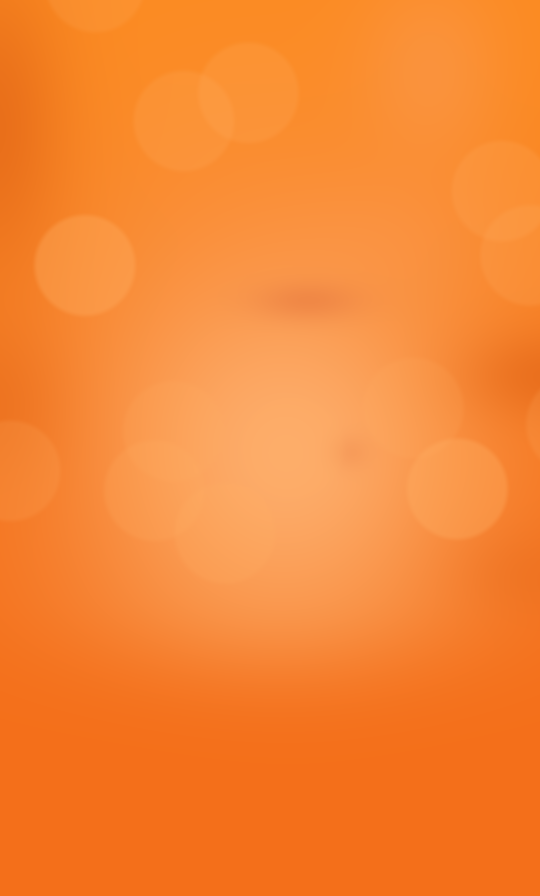
A WebGL 1 fragment shader for this background:

```glsl
precision highp float;

uniform vec2 u_resolution;

// Palette
const vec3 FLOOR_ORANGE = vec3(0.955, 0.435, 0.100);
const vec3 SKY_AMBER = vec3(0.985, 0.540, 0.125);
const vec3 HAZE = vec3(0.980, 0.600, 0.310);
const vec3 CORE = vec3(0.995, 0.700, 0.450);
const vec3 RUST = vec3(0.890, 0.400, 0.090);
const vec3 SMUDGE = vec3(0.900, 0.460, 0.240);
const vec3 DISC_LIGHT = vec3(1.000, 0.690, 0.390);

// Bokeh layout, in units of canvas height
const float DISC_RADIUS = 0.056;
const float DISC_SOFTNESS = 0.004;
const vec2 RING_CENTER = vec2(0.042, 0.647);
const float RING_RADIUS = 0.255;
const float RING_START = 0.40;
const float RING_STEP = 1.25664;
const float RING_TOP_PULL = 0.33;
const float PAIR_SPREAD = 0.046;
const float PAIR_PERIOD = 2.6;
const vec2 ROW_CENTER = vec2(0.026, 0.516);
const float ROW_STEP = 0.126;
const float ROW_STRETCH = 0.008;
const float ROW_RISE = 0.013;
const float ROW_ZIGZAG = 0.0156;
const float PI = 3.14159;

// Elliptical soft falloff
float glow(vec2 p, vec2 center, vec2 size) {
  vec2 q = (p - center) / size;
  return exp(-dot(q, q));
}

// Soft-edged disc coverage
float disc(vec2 p, vec2 center) {
  float d = length(p - center) - DISC_RADIUS;
  return 1.0 - smoothstep(-DISC_SOFTNESS, DISC_SOFTNESS, d);
}

vec3 backdrop(vec2 p) {
  vec3 color = mix(FLOOR_ORANGE, SKY_AMBER, smoothstep(0.3, 1.0, p.y));

  // Warm haze, fading out above the plain lower area
  float lift = smoothstep(0.14, 0.34, p.y);
  color = mix(color, HAZE, 0.90 * lift * glow(p, vec2(0.0, 0.55), vec2(0.26, 0.29)));
  color = mix(color, HAZE, 0.50 * lift * glow(p, vec2(0.01, 0.34), vec2(0.20, 0.11)));
  color = mix(color, HAZE, 0.55 * glow(p, vec2(0.18, 0.92), vec2(0.08, 0.11)));
  color = mix(color, HAZE, 0.35 * glow(p, vec2(0.14, 0.73), vec2(0.12, 0.08)));
  color = mix(color, CORE, 0.80 * glow(p, vec2(0.02, 0.49), vec2(0.16, 0.16)));

  // Darker edges
  color = mix(color, RUST, 0.75 * glow(p, vec2(-0.31, 0.86), vec2(0.08, 0.17)));
  color = mix(color, RUST, 0.45 * glow(p, vec2(-0.31, 0.55), vec2(0.08, 0.09)));
  color = mix(color, RUST, 0.65 * glow(p, vec2(0.31, 0.58), vec2(0.09, 0.05)));
  color = mix(color, RUST, 0.30 * glow(p, vec2(0.29, 0.36), vec2(0.08, 0.05)));

  // Small shadows within the glow
  color = mix(color, SMUDGE, 0.50 * glow(p, vec2(0.042, 0.664), vec2(0.06, 0.022)));
  color = mix(color, SMUDGE, 0.22 * glow(p, vec2(0.09, 0.495), vec2(0.022, 0.02)));
  return color;
}

vec3 addBokeh(vec3 color, vec2 p) {
  // Ring of disc pairs, split along the tangent
  for (int i = 0; i < 5; i++) {
    float n = float(i);
    float angle = RING_START + RING_STEP * n;
    angle += RING_TOP_PULL * pow(max(sin(angle), 0.0), 3.0);
    vec2 outward = vec2(cos(angle), sin(angle));
    vec2 tangent = vec2(-outward.y, outward.x);
    float split = clamp(0.5 + cos(2.0 * PI * (n - 0.5) / PAIR_PERIOD), 0.0, 1.0);
    vec2 center = RING_CENTER + RING_RADIUS * outward;
    vec2 offset = PAIR_SPREAD * split * tangent;
    color = mix(color, DISC_LIGHT, 0.20 * disc(p, center - offset));
    color = mix(color, DISC_LIGHT, 0.20 * disc(p, center + offset));
  }

  // Zigzag row across the middle, spread wider toward the edges
  for (int i = -2; i <= 2; i++) {
    float k = float(i);
    vec2 center = ROW_CENTER;
    center.x += ROW_STEP * k + ROW_STRETCH * k * k * k;
    center.y += ROW_RISE * k - ROW_ZIGZAG * cos(PI * k);
    color = mix(color, DISC_LIGHT, (0.12 + 0.03 * abs(k)) * disc(p, center));
  }

  // Disc cut by the top edge
  return mix(color, DISC_LIGHT, 0.18 * disc(p, vec2(-0.195, 1.02)));
}

void main() {
  vec2 p = gl_FragCoord.xy / u_resolution.y;
  p.x -= 0.5 * u_resolution.x / u_resolution.y;
  gl_FragColor = vec4(addBokeh(backdrop(p), p), 1.0);
}
```
